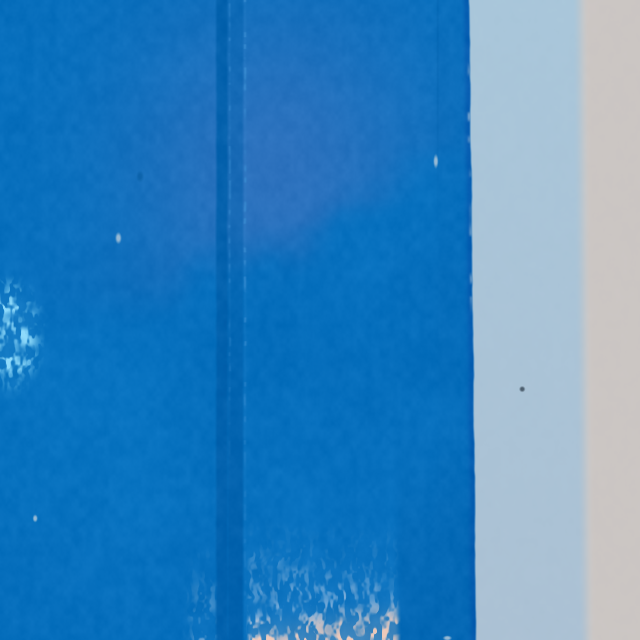
Write a WebGL 1 fragment shader that draws this texture.

```glsl
precision highp float;
// Glossy blue painted panel with a vertical groove, beside pale and beige trim.
// Soft distance masks lay out the strips; value noise adds paint mottling,
// rough edges and the broken, vertically streaked reflections.
uniform vec2 u_resolution;

const vec3 BLUE = vec3(0.025, 0.437, 0.742);
const vec3 DEEP_BLUE = vec3(0.005, 0.375, 0.67);
const vec3 VIOLET = vec3(0.205, 0.45, 0.745);
const vec3 LINE_BLUE = vec3(0.22, 0.55, 0.82);
const vec3 PALE = vec3(0.668, 0.765, 0.84);
const vec3 BEIGE = vec3(0.795, 0.775, 0.765);
const vec3 CYAN_GLINT = vec3(0.55, 0.85, 0.98);
const vec3 WARM_GLINT = vec3(0.93, 0.79, 0.73);
const vec3 COOL_GLINT = vec3(0.60, 0.74, 0.88);
const float GROOVE_LEFT = 0.338;
const float GROOVE_MIDDLE = 0.356;
const float GROOVE_RIGHT = 0.383;
const float SOFT = 0.0022;
const float GRAIN = 0.05;

float hash(vec2 p) {
  return fract(sin(dot(p, vec2(127.1, 311.7))) * 43758.5453);
}

float noise(vec2 p) {
  vec2 i = floor(p);
  vec2 f = fract(p);
  f = f * f * (3.0 - 2.0 * f);
  return mix(mix(hash(i), hash(i + vec2(1.0, 0.0)), f.x),
             mix(hash(i + vec2(0.0, 1.0)), hash(i + 1.0), f.x), f.y);
}

float fbm(vec2 p) {
  float sum = 0.0;
  float amp = 0.5;
  for (int i = 0; i < 4; i++) {
    sum += amp * noise(p);
    p = p * 2.03 + 17.3;
    amp *= 0.5;
  }
  return sum;
}

float band(float x, float a, float b, float soft) {
  return smoothstep(a - soft, a + soft, x) * (1.0 - smoothstep(b - soft, b + soft, x));
}

float stroke(float x, float center, float width) {
  float d = (x - center) / width;
  return exp(-d * d);
}

float spot(vec2 p, vec2 center, vec2 radius) {
  return 1.0 - smoothstep(0.3, 1.2, length((p - center) / radius));
}

// Fine vertical streaks, broken along their length by coarser patches.
float streaks(vec2 p) {
  p.x += 0.005 * (noise(p * vec2(20.0, 60.0)) - 0.5);
  float fine = 0.6 * noise(p * vec2(160.0, 60.0)) + 0.4 * noise(p * vec2(240.0, 150.0) + 5.0);
  float clumps = noise(p * vec2(60.0, 75.0) + 9.0);
  return smoothstep(0.45, 0.75, fine) * (0.25 + 1.1 * clumps);
}

vec3 panel(vec2 p) {
  float mottle = fbm(p * 9.0);
  vec3 col = BLUE + (mottle - 0.47) * vec3(0.03, 0.04, 0.04);

  // Violet sheen with a slanted, cloudy lower limit.
  float limit = 0.44 + 0.40 * p.x + 0.14 * (mottle - 0.5);
  float sheen = smoothstep(limit - 0.04, limit + 0.08, p.y);
  sheen *= exp(-pow((p.x - 0.43) / 0.23, 2.0)) * exp(-pow((p.y - 0.73) / 0.27, 2.0));
  col = mix(col, VIOLET, sheen * 0.85);
  col = mix(col, vec3(0.03, 0.465, 0.765), 0.35 * spot(p, vec2(0.10, 0.33), vec2(0.30, 0.20)));

  // Darker right border and lower return.
  float border = smoothstep(0.676, 0.692, p.x);
  col = mix(col, DEEP_BLUE, 0.1 * border + 0.3 * stroke(p.x, 0.684, 0.002) * smoothstep(0.6, 0.9, p.y));
  col = mix(col, DEEP_BLUE, 0.45 * smoothstep(0.610, 0.632, p.x) * (1.0 - smoothstep(0.05, 0.36, p.y)));

  // Reflections: lower pool, left patch and a narrow pool beside the groove.
  float s = streaks(p);
  float pool = band(p.x, 0.388, 0.620, 0.005) * (1.0 - smoothstep(-0.03, 0.20, p.y));
  col = mix(col, COOL_GLINT, min(pool * (0.08 + 0.95 * s), 1.0));
  float warm = band(p.x, 0.39, 0.622, 0.006) * (1.0 - smoothstep(0.0, 0.065, p.y + 0.12 * (0.55 - p.x)));
  col = mix(col, WARM_GLINT, min(warm * (0.2 + s), 1.0));
  float patchMask = 1.0 - smoothstep(0.35, 1.15, length((p - vec2(0.015, 0.475)) / vec2(0.055, 0.09)));
  col = mix(col, CYAN_GLINT, min(patchMask * (0.08 + 1.1 * s), 1.0));
  float sidePool = band(p.x, 0.305, 0.335, 0.025) * (1.0 - smoothstep(0.0, 0.17, p.y));
  col = mix(col, COOL_GLINT, sidePool * (0.04 + 0.6 * s));

  // Groove: two dark channels between lines of sparse, uneven highlights.
  float dash = smoothstep(0.45, 0.85, noise(vec2(3.0, p.y * 110.0)));
  float dots = smoothstep(0.5, 0.9, noise(vec2(8.0, p.y * 130.0)));
  float upper = smoothstep(0.12, 0.65, p.y);
  float jitter = 0.0012 * (noise(vec2(6.0, p.y * 45.0)) - 0.5);
  col = mix(col, DEEP_BLUE, 0.9 * band(p.x + jitter, GROOVE_LEFT, GROOVE_MIDDLE, 0.003));
  col = mix(col, DEEP_BLUE, mix(0.9, 0.45, upper) * band(p.x, GROOVE_MIDDLE, GROOVE_RIGHT - 0.003, 0.003));
  col = mix(col, LINE_BLUE, (0.12 + 0.4 * dots) * upper * stroke(p.x + jitter, 0.359, 0.0020));
  col = mix(col, LINE_BLUE, (0.15 + 0.6 * dash) * (0.4 + 0.6 * upper) * stroke(p.x + jitter, GROOVE_RIGHT, 0.0022));

  // Isolated paint chips and one dark pit.
  float chips = spot(p, vec2(0.185, 0.628), vec2(0.005, 0.009));
  chips += spot(p, vec2(0.681, 0.748), vec2(0.004, 0.011));
  chips += spot(p, vec2(0.055, 0.190), vec2(0.004, 0.006));
  chips += spot(p, vec2(0.699, 0.003), vec2(0.007, 0.004));
  col = mix(col, PALE, min(chips, 1.0) * 0.85);
  return mix(col, DEEP_BLUE * 0.9, 0.5 * spot(p, vec2(0.219, 0.724), vec2(0.006, 0.009)));
}

void main() {
  vec2 p = gl_FragCoord.xy / u_resolution;
  float rough = noise(vec2(1.0, p.y * 14.0)) + 0.5 * noise(vec2(4.0, p.y * 75.0)) - 0.75;
  float edge = 0.7440 - 0.0105 * p.y + 0.0018 * rough;
  float trimEdge = 0.918 - 0.010 * p.y;

  vec3 trim = PALE + vec3(-0.01, 0.02, 0.025) * (p.y - 0.4);
  trim = mix(trim, BEIGE, smoothstep(trimEdge - 0.014, trimEdge + 0.012, p.x));
  trim += 0.008 * stroke(p.x, trimEdge + 0.004, 0.006);
  trim = mix(trim, vec3(0.30, 0.37, 0.43), spot(p, vec2(0.816, 0.392), vec2(0.0048)));

  vec3 paint = mix(panel(p), vec3(0.01, 0.31, 0.66), 0.55 * stroke(p.x, edge - 0.003, 0.006));
  float chipped = smoothstep(0.45, 0.8, noise(vec2(7.0, p.y * 55.0))) * band(p.y, 0.53, 0.90, 0.03);
  paint = mix(paint, PALE, 0.6 * chipped * stroke(p.x, edge - 0.002, 0.0025));
  vec3 col = mix(paint, trim, smoothstep(edge - SOFT, edge + SOFT, p.x));

  float grain = fbm(p * vec2(85.0, 65.0)) - 0.47;
  col += grain * GRAIN * mix(1.0, 0.2, step(edge, p.x)) * vec3(1.2, 1.0, 0.9);
  gl_FragColor = vec4(clamp(col, 0.0, 1.0), 1.0);
}
```
